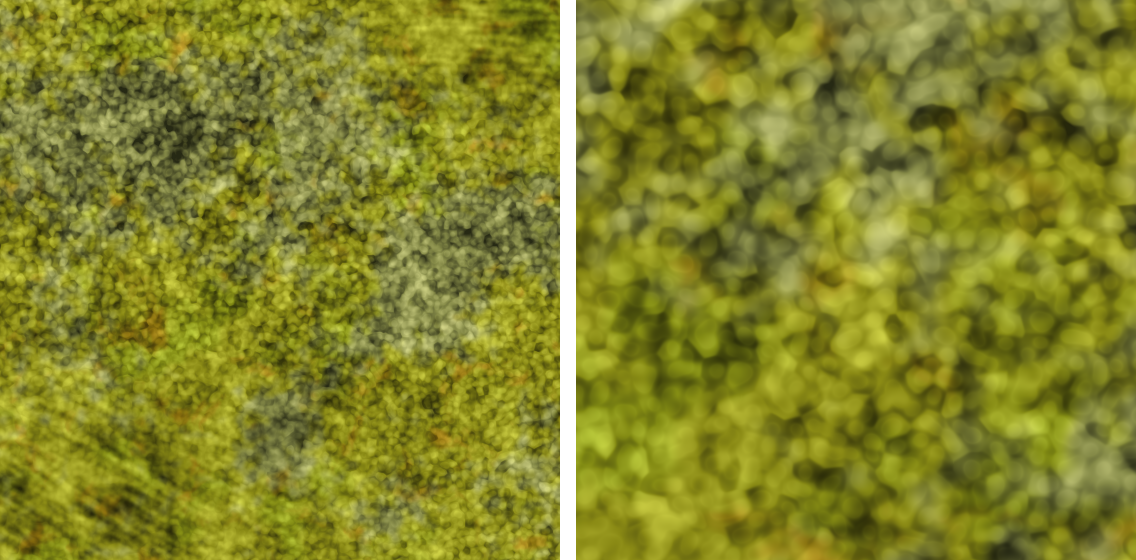
Left, the full canvas; right, a detail of the centre.
Write a three.js fragment shader that draws this texture.

```glsl
varying vec2 vUv;

const vec3 MOSS_DARK = vec3(0.15, 0.15, 0.03);
const vec3 MOSS_MID = vec3(0.54, 0.54, 0.08);
const vec3 MOSS_LIGHT = vec3(0.82, 0.83, 0.28);
const vec3 LICHEN_DARK = vec3(0.15, 0.16, 0.08);
const vec3 LICHEN_MID = vec3(0.52, 0.54, 0.29);
const vec3 LICHEN_LIGHT = vec3(0.82, 0.83, 0.54);
const vec3 RUST_TINT = vec3(1.0, 0.80, 0.65);
const vec3 GREEN_TINT = vec3(0.95, 1.02, 0.95);

const float GRAIN_SCALE = 88.0;     // grains across the canvas
const float GRAIN_SHARPNESS = 8.0;
const float GRAIN_CONTRAST = 0.44;
const float CREVICE_DEPTH = 0.12;
const float SPECKLE_SCALE = 90.0;
const float SPECKLE_CONTRAST = 0.24;
const float CLUMP_SCALE = 38.0;
const float CLUMP_CONTRAST = 0.30;
const float TUFT_SCALE = 17.0;
const float TUFT_CONTRAST = 0.24;
const float BROAD_CONTRAST = 0.26;
const float STREAK_CONTRAST = 0.40;
const float PATCH_SCALE = 4.5;
const vec2 STREAK_SCALE = vec2(16.0, 75.0);
const float LOW_STREAK_ANGLE = -0.52;
const float HIGH_STREAK_ANGLE = -0.06;
const float BASE_TONE = 0.57;

vec2 hash2(vec2 p) {
  vec3 q = fract(p.xyx * vec3(0.1031, 0.1030, 0.0973));
  q += dot(q, q.yzx + 33.33);
  return fract((q.xx + q.yz) * q.zy);
}

float cornerSlope(vec2 cell, vec2 offset) {
  float angle = 6.2832 * hash2(cell).x;
  return dot(vec2(cos(angle), sin(angle)), offset);
}

float gradientNoise(vec2 p) {
  vec2 i = floor(p);
  vec2 f = p - i;
  vec2 u = f * f * f * (f * (f * 6.0 - 15.0) + 10.0);
  vec2 e = vec2(1.0, 0.0);
  float low = mix(cornerSlope(i, f), cornerSlope(i + e, f - e), u.x);
  float high = mix(cornerSlope(i + e.yx, f - e.yx), cornerSlope(i + 1.0, f - 1.0), u.x);
  return mix(low, high, u.y);
}

float fbm(vec2 p) {
  float sum = 0.0;
  float amplitude = 1.0;
  for (int i = 0; i < 4; i++) {
    sum += amplitude * gradientNoise(p);
    p = mat2(1.6, 1.2, -1.2, 1.6) * p + 17.3;
    amplitude *= 0.55;
  }
  return sum;
}

// Softly blended round grains: x is the grain tone, y the crevice between grains
vec2 grains(vec2 p) {
  vec2 cell = floor(p);
  float total = 0.0001;
  float tone = 0.0;
  for (int y = -1; y <= 1; y++) {
    for (int x = -1; x <= 1; x++) {
      vec2 id = cell + vec2(float(x), float(y));
      vec2 d = id + hash2(id) - p;
      float weight = exp(-GRAIN_SHARPNESS * dot(d, d));
      total += weight;
      tone += weight * hash2(id + 71.0).y;
    }
  }
  return vec2(tone / total, 1.0 - smoothstep(0.0, 0.5, total));
}

float streaks(vec2 p, float angle) {
  float c = cos(angle);
  float s = sin(angle);
  vec2 q = mat2(c, -s, s, c) * p * STREAK_SCALE;
  return gradientNoise(q) + 0.9 * gradientNoise(q * 0.5 + 31.0);
}

float softEllipse(vec2 p, vec2 center, vec2 radius) {
  vec2 d = (p - center) / radius;
  return exp(-dot(d, d));
}

float softVein(vec2 p, vec2 a, vec2 b, float width) {
  vec2 along = b - a;
  float t = clamp(dot(p - a, along) / dot(along, along), 0.0, 1.0);
  float d = length(p - a - along * t) / width;
  return exp(-d * d);
}

vec3 ramp(vec3 dark, vec3 mid, vec3 light, float tone) {
  float t = clamp(tone, 0.0, 1.0) * 2.0;
  return mix(mix(dark, mid, min(t, 1.0)), light, max(t - 1.0, 0.0));
}

void main() {
  vec2 p = vUv;
  vec2 warped = p + 0.035 * vec2(fbm(p * 6.0 + 5.0), fbm(p * 6.0 + 43.0));

  // Grey lichen areas with ragged edges
  float shadePatch = softEllipse(warped, vec2(0.22, 0.77), vec2(0.34, 0.16));
  float vein = softVein(warped, vec2(0.48, 0.21), vec2(0.80, 0.56), 0.06);
  float slab = softEllipse(warped, vec2(0.90, 0.60), vec2(0.20, 0.12));
  float field = 0.70 * shadePatch + 0.60 * vein + 0.60 * slab - 0.20;
  field += 0.65 * fbm(warped * PATCH_SCALE + 9.0) + 0.50 * gradientNoise(p * CLUMP_SCALE + 60.0);
  float lichen = 0.95 * smoothstep(-0.18, 0.36, field);

  // Grainy relief, giving way to brushed streaks at two corners
  vec2 grain = grains(p * GRAIN_SCALE + 0.4 * gradientNoise(p * 30.0));
  float grainTone = GRAIN_CONTRAST * (grain.x - 0.5) - CREVICE_DEPTH * grain.y;
  float streakTone = STREAK_CONTRAST * mix(streaks(p, LOW_STREAK_ANGLE),
    streaks(p, HIGH_STREAK_ANGLE), smoothstep(0.4, 0.7, p.y)) - 0.05;
  float brushed = softEllipse(warped, vec2(0.15, 0.12), vec2(0.55, 0.24))
    + softEllipse(warped, vec2(0.90, 0.94), vec2(0.30, 0.17));
  brushed = 0.8 * clamp(brushed, 0.0, 1.0);
  float tone = BASE_TONE + mix(grainTone, streakTone, brushed);
  tone += SPECKLE_CONTRAST * (1.0 - 0.5 * brushed) * gradientNoise(p * SPECKLE_SCALE);
  tone += CLUMP_CONTRAST * gradientNoise(p * CLUMP_SCALE);
  tone += TUFT_CONTRAST * gradientNoise(warped * TUFT_SCALE + 25.0);
  tone += BROAD_CONTRAST * fbm(warped * 6.0 + 80.0) - 0.14 * shadePatch - 0.08 * vein;

  // Colour, with scattered rusty and greener tints
  vec3 moss = ramp(MOSS_DARK, MOSS_MID, MOSS_LIGHT, tone);
  float rust = smoothstep(0.15, 0.75, fbm(warped * 13.0 + 120.0));
  float green = smoothstep(0.0, 0.5, fbm(warped * 6.0 + 150.0));
  moss *= mix(vec3(1.0), GREEN_TINT, green) * mix(vec3(1.0), RUST_TINT, rust);
  vec3 stone = ramp(LICHEN_DARK, LICHEN_MID, LICHEN_LIGHT, tone);
  gl_FragColor = vec4(mix(moss, stone, lichen), 1.0);
}
```
